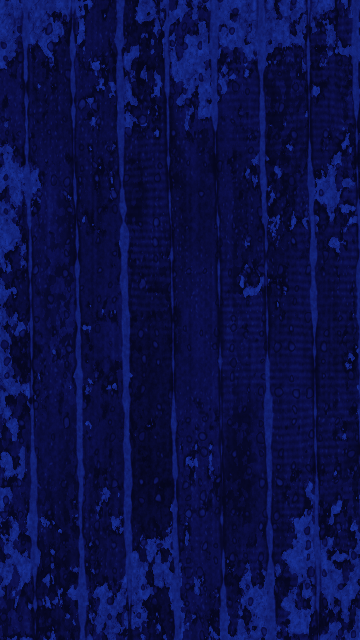
A Shadertoy shader for this texture:

```glsl
// Weathered ultramarine planks: upright boards with grain and ripples, worn
// paint flakes gathering at the borders, blisters, and pale broken seams.
// A single blue level is built from layered noise, then tinted at the end.

#define BOARD_WIDTH 0.131
#define SEAM_OFFSET 0.085
#define SEAM_TILT 0.03
#define SEAM_WIDTH 0.009
#define RIPPLE_PERIOD 0.021
#define BASE_LEVEL 0.245
#define FLAKE_LEVEL 0.49
#define PIT_LEVEL 0.10
#define WEAR_BIAS 0.40
#define EDGE_WEAR 0.42

float hash(vec2 p) {
    vec3 q = fract(p.xyx * vec3(0.1031, 0.1030, 0.0973));
    q += dot(q, q.yzx + 33.33);
    return fract((q.x + q.y) * q.z);
}

float noise(vec2 p) {
    vec2 i = floor(p), f = fract(p);
    f = f * f * (3.0 - 2.0 * f);
    return mix(mix(hash(i), hash(i + vec2(1, 0)), f.x),
               mix(hash(i + vec2(0, 1)), hash(i + vec2(1, 1)), f.x), f.y);
}

float fbm(vec2 p) {
    float sum = 0.0, amp = 0.5;
    for (int i = 0; i < 5; i++) {
        sum += amp * noise(p);
        p = mat2(1.6, 1.2, -1.2, 1.6) * p + 17.3;
        amp *= 0.5;
    }
    return sum / 0.97;
}

// Distance to an oval scattered in each cell; large where the cell is empty.
float blister(vec2 p, float cell, float share) {
    vec2 id = floor(p / cell);
    vec2 centre = 0.3 + 0.4 * vec2(hash(id + 3.1), hash(id + 47.7));
    float radius = mix(0.08, 0.23, pow(hash(id + 91.3), 2.0));
    vec2 d = (fract(p / cell) - centre) * vec2(1.25, 0.85);
    float dist = (length(d) - radius) * cell;
    return hash(id + 11.9) < share ? dist : 1.0;
}

void mainImage(out vec4 fragColor, in vec2 fragCoord) {
    vec2 uv = fragCoord / iResolution.xy;
    vec2 p = fragCoord / iResolution.x;
    float soft = max(1.0 / iResolution.x, 0.0015);

    // Board layout
    float wobble = 0.006 * (noise(vec2(p.y * 9.0, 2.0)) - 0.5);
    float q = (p.x - SEAM_OFFSET - SEAM_TILT * (0.5 - uv.y) + wobble) / BOARD_WIDTH;
    float board = floor(q) + 20.0;
    float seam = floor(q + 0.5) + 20.0;
    float fromSeam = abs(q + 20.0 - seam) * BOARD_WIDTH;

    // Painted boards: uneven tone, upright grain, cross ripples
    float broad = fbm(p * vec2(6.0, 2.5) + board * 5.0);
    float grain = noise(vec2(p.x * 140.0, p.y * 2.5)) - 0.5;
    float fine = fbm(p * vec2(150.0, 110.0)) - 0.5;
    float warp = 5.0 * noise(p * vec2(9.0, 7.0));
    float ripple = sin(p.y * 6.2832 / RIPPLE_PERIOD + warp);
    float rippled = step(0.5, hash(vec2(board, 8.0))) * smoothstep(0.35, 0.6, broad);
    float level = BASE_LEVEL + 0.07 * (hash(vec2(board, 4.0)) - 0.5);
    level += 0.20 * (broad - 0.5) + 0.06 * grain + 0.15 * fine;
    level += 0.035 * ripple * rippled;

    // Wear is strongest at the top, the bottom and the left
    float edge = max(smoothstep(0.70, 1.0, uv.y), smoothstep(0.30, 0.0, uv.y));
    edge = max(edge, 0.65 * smoothstep(0.28, 0.0, uv.x));
    edge = max(edge, 0.4 * smoothstep(0.8, 1.0, uv.x));
    float patchy = fbm(p * vec2(7.0, 4.0) + 31.0) - 0.5;
    float ragged = fbm(p * vec2(48.0, 30.0) + 7.0) - 0.5;
    float wear = 1.3 * patchy + 1.1 * ragged + EDGE_WEAR * edge - WEAR_BIAS;

    // Dark pits around the worn patches
    float pits = smoothstep(0.44, 0.54, fbm(p * vec2(75.0, 42.0) + 60.0));
    float halo = smoothstep(-0.34, -0.08, wear);
    float hollow = smoothstep(0.48, 0.68, fbm(p * vec2(9.0, 2.0) + board * 9.0));
    level = mix(level, PIT_LEVEL, 0.8 * pits * max(halo, 0.75 * hollow));

    // Bare flakes with wrinkles
    float wrinkle = smoothstep(0.07, 0.0, abs(noise(p * vec2(55.0, 40.0) + 3.0 * ragged) - 0.5));
    float bare = FLAKE_LEVEL + 0.28 * fine + 0.25 * ragged - 0.09 * wrinkle;
    level = mix(level, bare, 0.92 * smoothstep(-0.025, 0.035, wear));

    // Blisters with dark rims, and small chips in clusters
    vec2 bent = p + 0.008 * vec2(noise(p * 60.0), noise(p * 60.0 + 40.0));
    float bubble = blister(bent, 0.042, 0.45);
    level = mix(level, 0.13, 0.7 * smoothstep(0.003 + soft, 0.003, bubble));
    level = mix(level, 0.33 + 0.3 * ragged, smoothstep(soft, -soft, bubble));
    float cluster = smoothstep(0.35, 0.65, fbm(p * vec2(11.0, 5.0) + 80.0));
    float chip = blister(bent * vec2(1.0, 0.8) + 5.0, 0.014, 0.6 * cluster);
    level = mix(level, 0.42, 0.85 * smoothstep(soft, -soft, chip));

    // Seams: dark gap, then a pale broken streak of changing width
    float gap = 0.012 + 0.012 * (noise(vec2(p.y * 22.0, seam * 7.0)) - 0.5);
    level = mix(level, PIT_LEVEL, 0.65 * smoothstep(gap, 0.3 * gap, fromSeam));
    float swell = smoothstep(0.35, 0.85, noise(vec2(p.y * 3.2, seam * 13.0)) + 0.2 * edge);
    float broken = noise(vec2(p.y * 30.0, seam * 3.0)) - 0.55;
    float streak = SEAM_WIDTH * (0.15 + swell + 0.75 * broken) + 0.008 * ragged;
    level = mix(level, 0.47 + 0.2 * fine, 0.9 * smoothstep(soft, -soft, fromSeam - streak));

    // Tint: violet-black shadows rising to clear ultramarine
    level = clamp(level, 0.06, 0.62);
    float green = 0.2 * level + 0.25 * max(level - 0.3, 0.0);
    fragColor = vec4(0.157 * level, green, level, 1.0);
}
```
